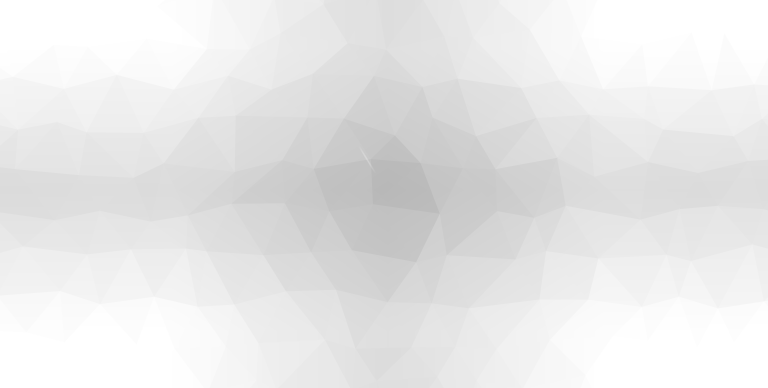
A WebGL 2 fragment shader for this background:

```glsl
#version 300 es
precision highp float;
// Pale grey low-poly mesh: a soft dark cross, deepest at its centre, fading to white corners.

uniform vec2 u_resolution;
out vec4 fragColor;

// Lengths are in canvas heights, measured from the middle of the canvas.
const vec2 CROSS_CENTRE = vec2(0.010, 0.010);
const vec2 CROSS_REACH = vec2(0.557, 0.363);   // half widths of the upright and level bands
const vec2 CROSS_DEPTH = vec2(0.135, 0.140);   // darkness of the upright and level bands
const vec2 CELL = vec2(0.124, 0.1111);         // mesh spacing
const vec2 JITTER = vec2(0.66, 0.50);          // vertex scatter, in cells
const float FACET_CONTRAST = 0.16;             // random tone change per facet
const float INNER_GRADIENT = 0.30;             // share of smooth shading inside a facet
const vec2 GLINT_START = vec2(-0.065, 0.124);
const vec2 GLINT_END = vec2(-0.021, 0.052);
const float GLINT_WIDTH = 0.0025;
const float GLINT_STRENGTH = 0.06;

// Integer hash, two values in 0..1.
vec2 hash2(ivec2 cell) {
    uvec2 v = uvec2(cell + 512) * 1664525u + 1013904223u;
    v.x += v.y * 1664525u;
    v.y += v.x * 1664525u;
    v ^= v >> 16u;
    v.x += v.y * 1664525u;
    v.y += v.x * 1664525u;
    v ^= v >> 16u;
    return vec2(v & 65535u) / 65535.0;
}

// Darkness of the cross: the sum of two linear ramps.
float darkness(vec2 p) {
    vec2 ramp = max(1.0 - abs(p - CROSS_CENTRE) / CROSS_REACH, 0.0);
    return dot(ramp, CROSS_DEPTH);
}

// Mesh vertex: staggered rows with random scatter.
vec2 vertex(ivec2 id) {
    float stagger = 0.5 * float(id.y & 1);
    vec2 grid = vec2(id) + vec2(stagger, -0.5) + (hash2(id) - 0.5) * JITTER;
    return CROSS_CENTRE + grid * CELL;
}

// Signed distance from a line, positive on its left.
float leftOf(vec2 p, vec2 a, vec2 b) {
    vec2 e = b - a, q = p - a;
    return (e.x * q.y - e.y * q.x) / length(e);
}

// Adds one counter-clockwise facet: x gathers weighted darkness, y gathers coverage.
void addFacet(inout vec2 sum, vec2 p, vec2 a, vec2 b, vec2 c, float random, float pixel) {
    float inside = min(leftOf(p, a, b), min(leftOf(p, b, c), leftOf(p, c, a)));
    float cover = clamp(inside / pixel + 0.5, 0.0, 1.0);
    float flatTone = darkness((a + b + c) / 3.0) * (1.0 + (random - 0.5) * FACET_CONTRAST);
    sum += cover * vec2(mix(flatTone, darkness(p), INNER_GRADIENT), 1.0);
}

// Blends the facets near p, splitting each quad along its shorter diagonal.
float meshDarkness(vec2 p, float pixel) {
    ivec2 home = ivec2(floor((p - CROSS_CENTRE) / CELL + vec2(0.0, 0.5)));
    vec2 sum = vec2(darkness(p), 1.0) * 0.001;
    for (int j = -1; j <= 1; j++) {
        for (int i = -2; i <= 1; i++) {
            ivec2 id = home + ivec2(i, j);
            vec2 a = vertex(id);
            vec2 b = vertex(id + ivec2(1, 0));
            vec2 c = vertex(id + ivec2(1, 1));
            vec2 d = vertex(id + ivec2(0, 1));
            vec2 random = hash2(id + ivec2(97, 41));
            if (distance(a, c) < distance(b, d)) {
                addFacet(sum, p, a, b, c, random.x, pixel);
                addFacet(sum, p, a, c, d, random.y, pixel);
            } else {
                addFacet(sum, p, a, b, d, random.x, pixel);
                addFacet(sum, p, b, c, d, random.y, pixel);
            }
        }
    }
    return sum.x / sum.y;
}

// Thin light sliver that fades at both ends.
float glint(vec2 p, float pixel) {
    vec2 along = GLINT_END - GLINT_START;
    float t = clamp(dot(p - GLINT_START, along) / dot(along, along), 0.0, 1.0);
    float gap = distance(p, GLINT_START + along * t);
    float edge = 1.0 - smoothstep(0.0, GLINT_WIDTH + 0.5 * pixel, gap);
    return edge * 4.0 * t * (1.0 - t);
}

void main() {
    float pixel = 1.0 / u_resolution.y;
    vec2 p = (gl_FragCoord.xy - 0.5 * u_resolution) * pixel;
    float tone = 1.0 - meshDarkness(p, pixel) + GLINT_STRENGTH * glint(p, pixel);
    fragColor = vec4(vec3(clamp(tone, 0.0, 1.0)), 1.0);
}
```
